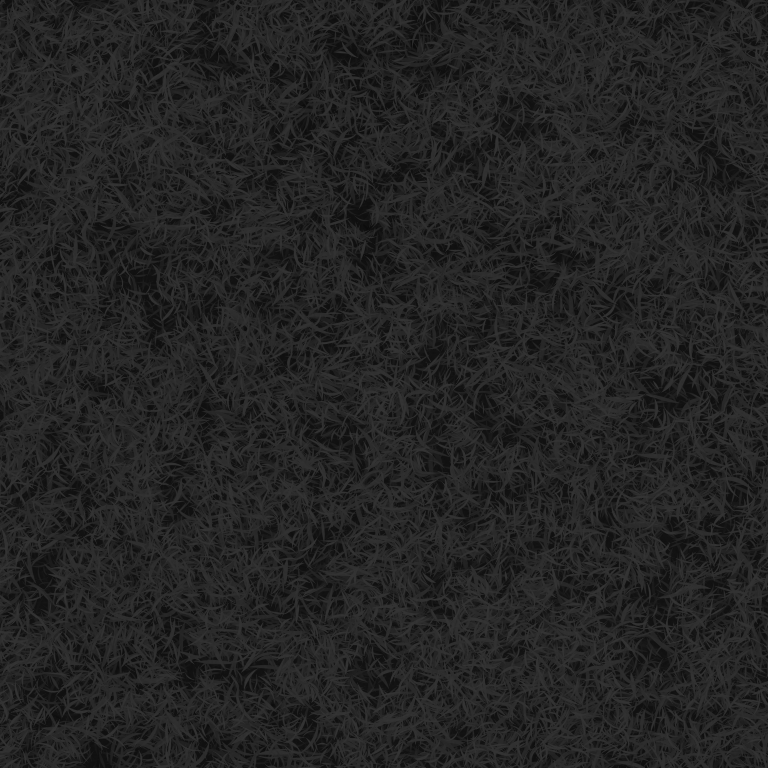
Write a three.js fragment shader that draws this texture.

```glsl
// Dark mat of dry grass: thin, curved, tapering blades scattered on jittered grids.
// Layers are painted from deep and dim to high and pale; noise thins the blades
// into dark hollows and gently combs them into tufts.
varying vec2 vUv;

const float PI = 3.14159265;
const int LAYERS = 13;
const int BLADES_PER_CELL = 2;
const float CELL_SMALL = 0.015;     // grid pitch of the short blades
const float CELL_MEDIUM = 0.022;
const float CELL_LARGE = 0.034;     // grid pitch of the long blades
const float BLADE_WIDTH = 0.082;    // half width, as a share of the pitch
const float EDGE = 0.0009;          // softness of the blade edges
const float HOLLOW_FREQ = 30.0;     // dark gaps across the canvas
const float TUFT_FREQ = 9.0;        // combed areas across the canvas
const float COMB_SPREAD = 3.6;      // random turn around the combed direction
const float GRAIN = 0.012;
const vec3 SOIL = vec3(0.066);
const vec3 DEEP_BLADE = vec3(0.075);
const vec3 TOP_BLADE = vec3(0.196);

vec4 hash4(vec3 p) {
  vec4 q = fract(p.xyzx * vec4(0.1031, 0.1030, 0.0973, 0.1099));
  q += dot(q, q.wzxy + 33.33);
  return fract((q.xxyz + q.yzzw) * q.zywx);
}

float hash1(vec2 p) {
  vec3 q = fract(p.xyx * 0.1031);
  q += dot(q, q.yzx + 33.33);
  return fract((q.x + q.y) * q.z);
}

float valueNoise(vec2 p) {
  vec2 i = floor(p);
  vec2 f = fract(p);
  f = f * f * (3.0 - 2.0 * f);
  float low = mix(hash1(i), hash1(i + vec2(1.0, 0.0)), f.x);
  float high = mix(hash1(i + vec2(0.0, 1.0)), hash1(i + vec2(1.0, 1.0)), f.x);
  return mix(low, high, f.y);
}

// Coverage of one bent blade, centred at the origin and pointed at both ends.
float bladeCoverage(vec2 p, float angle, float halfLength, float halfWidth, float bend) {
  float c = cos(angle);
  float s = sin(angle);
  vec2 q = vec2(c * p.x + s * p.y, c * p.y - s * p.x);
  float along = q.x / halfLength;
  float across = abs(q.y - bend * halfLength * (along * along - 0.4));
  float width = halfWidth * (1.0 - along * along);
  return 1.0 - smoothstep(width - EDGE, width + EDGE, across);
}

// Paints one grid of blades over the colour below it.
vec3 paintLayer(vec3 below, vec2 uv, float layer, float height, float pitch) {
  vec3 colour = below;
  vec2 grid = uv / pitch + layer * vec2(7.37, 3.71) + 40.0;
  vec2 home = floor(grid);
  for (int y = -1; y <= 1; y++) {
    for (int x = -1; x <= 1; x++) {
      vec2 cell = home + vec2(float(x), float(y));
      vec2 place = uv + (cell + 0.5 - grid) * pitch + 2.0;
      float density = smoothstep(0.12, 0.62, valueNoise(place * HOLLOW_FREQ));
      float comb = 2.0 * PI * valueNoise(place * TUFT_FREQ + 17.0);
      for (int b = 0; b < BLADES_PER_CELL; b++) {
        vec4 spot = hash4(vec3(cell, layer * 5.0 + float(b) + 1.0));
        vec4 form = hash4(vec3(cell + 91.0, layer * 5.0 + float(b) + 3.0));
        vec2 offset = (grid - cell - spot.xy) * pitch;
        float angle = comb + (spot.z - 0.5) * COMB_SPREAD;
        float halfLength = pitch * mix(0.45, 0.82, form.x);
        float halfWidth = pitch * BLADE_WIDTH * mix(0.55, 1.1, form.y);
        float bend = (form.z - 0.5) * 0.7;
        float present = step(spot.w, mix(0.45, 0.2 + 0.8 * density, height));
        float cover = present * bladeCoverage(offset, angle, halfLength, halfWidth, bend);
        vec3 tone = mix(DEEP_BLADE, TOP_BLADE, height) + (form.w - 0.65) * 0.04;
        colour = mix(colour, min(tone, TOP_BLADE), cover);
      }
    }
  }
  return colour;
}

void main() {
  vec3 colour = SOIL;

  // Blades, from the deepest layer to the highest, cycling through three lengths.
  for (int i = 0; i < LAYERS; i++) {
    float layer = float(i);
    float height = layer / float(LAYERS - 1);
    float kind = mod(layer, 3.0);
    float pitch = kind < 0.5 ? CELL_MEDIUM : (kind < 1.5 ? CELL_LARGE : CELL_SMALL);
    colour = paintLayer(colour, vUv, layer, height, pitch);
  }

  // Fine grain and a faint drift of light between tufts.
  float grain = valueNoise(vUv * 420.0) - 0.5;
  float drift = valueNoise(vUv * 6.0 + 5.0) - 0.5;
  colour += grain * GRAIN + drift * 0.01;

  gl_FragColor = vec4(colour, 1.0);
}
```
